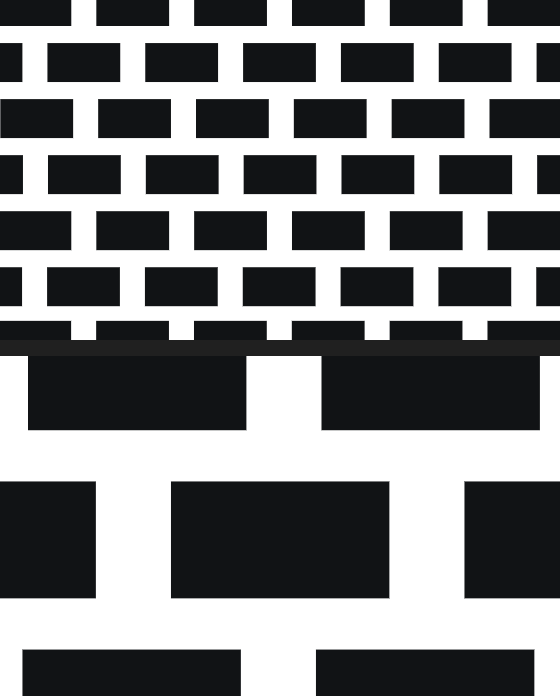
Top: the whole. Bottom: its middle third, enlarged.
Write a WebGL 2 fragment shader that draws this pattern.

```glsl
#version 300 es
precision highp float;
// Staggered black bricks on white, with rows slightly out of register.

uniform vec2 u_resolution;
out vec4 fragColor;

// Signed distance to a box with square corners, measured along the axes
float boxDistance(vec2 p, vec2 halfSize) {
    vec2 d = abs(p) - halfSize;
    return max(d.x, d.y);
}

// Sideways slip of each row from the regular half-brick stagger
float rowSlip(int row) {
    float slips[7] = float[7](0.0, 0.0, 0.0033, 0.001, 0.0, -0.0006, -0.0003);
    return slips[clamp(row, 0, 6)];
}

void main() {
    // Canvas width is 1; y runs down from the top edge
    vec2 p = gl_FragCoord.xy / u_resolution;
    p.y = (1.0 - p.y) * 0.6055;
    float pixel = 1.0 / u_resolution.x;

    // Nearest row; the last one sits a little high
    float row = floor((p.y - 0.0116) / 0.0998 + 0.5);
    float rowY = 0.0116 + 0.0998 * row - (row > 5.5 ? 0.0043 : 0.0);

    // Nearest brick within the row
    float pitch = 0.1747;
    float firstX = (mod(row, 2.0) < 0.5 ? 0.2370 : 0.1497) + rowSlip(int(row));
    float x = (fract((p.x - firstX) / pitch + 0.5) - 0.5) * pitch;

    // Smooth brick edges over one pixel
    float d = boxDistance(vec2(x, p.y - rowY), vec2(0.0650, 0.0347));
    float brick = clamp(0.5 - d / pixel, 0.0, 1.0);

    vec3 paper = vec3(1.0);
    vec3 ink = vec3(0.067, 0.075, 0.082);
    fragColor = vec4(mix(paper, ink, brick), 1.0);
}
```
